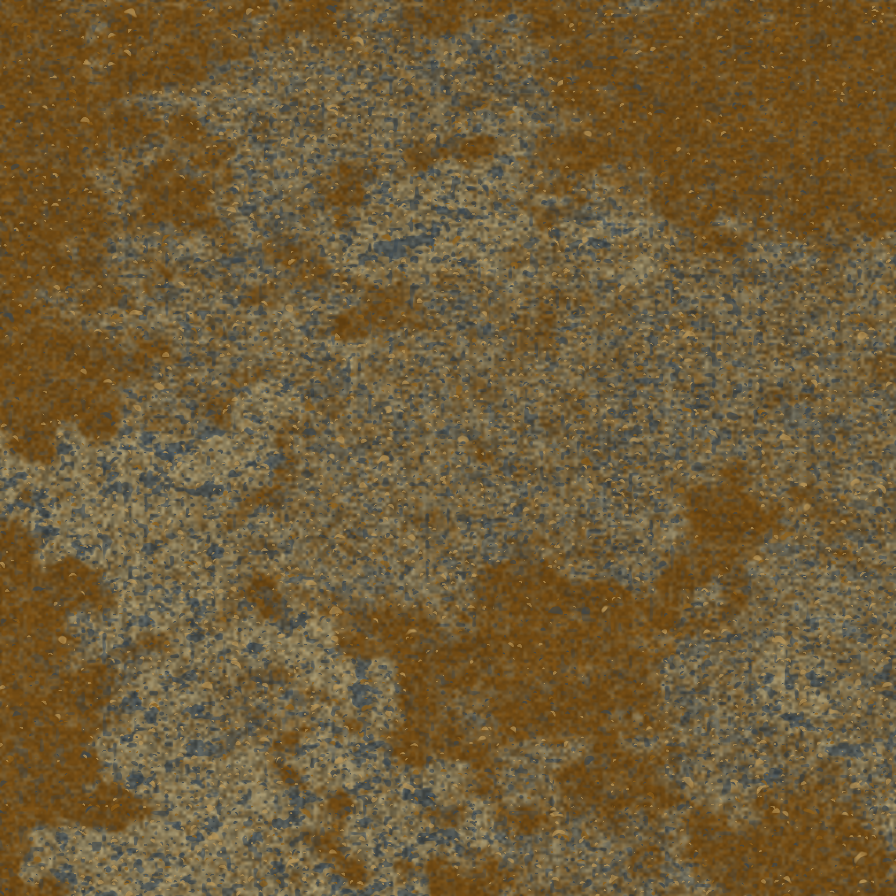
Write a WebGL 2 fragment shader that draws this texture.

```glsl
#version 300 es
precision highp float;
// Weathered rusty plaster: ochre-brown ground under a worn grey-khaki film.
// Layered value noise places the film and pale patches, fine grain breaks
// them up, and hashed cells scatter small tan and slate-blue flecks.

#define PATCH_SCALE 5.0
#define GRAIN_SCALE 215.0
#define FILM_AMOUNT 0.64
#define GRAIN_BREAKUP 1.0
#define GRAIN_CONTRAST 0.42
#define FLECK_DENSITY 0.42
#define RUST vec3(0.435, 0.285, 0.075)
#define STONE vec3(0.475, 0.435, 0.325)
#define PALE vec3(0.56, 0.51, 0.37)
#define SLATE vec3(0.23, 0.275, 0.305)
#define TAN vec3(0.73, 0.59, 0.34)
#define OCHRE vec3(0.57, 0.38, 0.09)

uniform vec2 u_resolution;
out vec4 fragColor;

float hash(vec2 p) {
  return fract(sin(dot(p, vec2(127.1, 311.7))) * 43758.55);
}

float noise(vec2 p) {
  vec2 cell = floor(p), f = fract(p);
  f = f * f * (3.0 - 2.0 * f);
  float low = mix(hash(cell), hash(cell + vec2(1, 0)), f.x);
  float high = mix(hash(cell + vec2(0, 1)), hash(cell + vec2(1, 1)), f.x);
  return mix(low, high, f.y);
}

float fbm(vec2 p) {
  float sum = 0.0, weight = 0.533;
  for (int i = 0; i < 4; i++) {
    sum += weight * noise(p);
    p = p * 2.03 + vec2(17.3, 9.1);
    weight *= 0.5;
  }
  return sum;
}

// One ragged, mostly horizontal fleck per cell: x = cover, y = colour choice
vec2 fleck(vec2 p, float seed, float density, float ragged) {
  vec2 cell = floor(p);
  vec2 id = cell + seed;
  vec2 centre = 0.3 + 0.4 * vec2(hash(id + 3.1), hash(id + 7.7));
  vec2 d = fract(p) - centre;
  float angle = (hash(id + 11.3) - 0.5) * 1.6;
  float c = cos(angle), s = sin(angle);
  d = mat2(c, -s, s, c) * d;
  d.y += 1.5 * d.x * d.x;
  vec2 radius = vec2(0.16 + 0.12 * hash(id + 19.7), 0.07 + 0.09 * hash(id + 23.9));
  float edge = length(d / radius) + ragged;
  float present = step(hash(id + 31.3), density);
  return vec2(present * (1.0 - smoothstep(0.6, 1.15, edge)), hash(id + 41.9));
}

void main() {
  vec2 p = gl_FragCoord.xy / u_resolution.y;

  // Grain at two sizes, and a coarser mottle
  float fine = noise(p * GRAIN_SCALE);
  float coarse = noise(p * GRAIN_SCALE * vec2(0.45, 0.6) + 37.0);
  float grain = 0.65 * fine + 0.35 * coarse - 0.5;
  float mottle = fbm(p * vec2(28.0, 36.0) + 5.0) - 0.5;

  // Worn film and pale exposed patches
  vec2 warped = p + 0.03 * vec2(noise(p * 14.0), noise(p * 14.0 + 50.0));
  float wear = fbm(warped * PATCH_SCALE + 3.7) + 0.4 * mottle;
  float film = smoothstep(0.39, 0.6, wear);
  float pale = smoothstep(0.63, 0.7, fbm(warped * PATCH_SCALE * 0.85 + 71.0) + 0.2 * mottle);
  film = max(film, pale);

  // Grain decides where the film still covers the rust
  float cover = clamp(0.1 + FILM_AMOUNT * film + GRAIN_BREAKUP * grain + 0.4 * mottle * film, 0.0, 1.0);
  vec3 color = mix(RUST, STONE, cover);
  color = mix(color, PALE, pale * (0.5 + 0.7 * grain));

  // Dark slate pits, spreading into blotches inside the pale patches
  float pits = smoothstep(0.66, 0.86, noise(p * GRAIN_SCALE * 0.8 + 91.0));
  color = mix(color, SLATE, pits * (0.35 + 0.3 * film));
  float blotch = fbm(p * vec2(42.0, 62.0) + 23.0) + 0.3 * grain;
  color = mix(color, SLATE, 0.75 * smoothstep(0.59, 0.71, blotch) * (0.12 + 0.38 * film + 0.5 * pale));

  // Light and dark variation
  float speck = noise(p * GRAIN_SCALE * 1.15 + 133.0) - 0.5;
  color *= 1.0 + GRAIN_CONTRAST * speck * (0.6 + 0.6 * film) + 0.15 * mottle;

  // Scattered flecks, from large and rare to small and common
  for (int i = 0; i < 3; i++) {
    float layer = float(i);
    float scale = 36.0 * pow(1.8, layer);
    float density = FLECK_DENSITY * (0.3 + 0.7 * film) * (0.6 + 0.3 * layer);
    vec2 mark = fleck(p * scale + layer * 5.37, layer * 57.0, density, 1.2 * grain);
    vec3 tint = mark.y < 0.4 ? SLATE : (mark.y < 0.55 ? OCHRE : TAN);
    color = mix(color, tint, mark.x * (0.55 + 0.35 * fine));
  }

  fragColor = vec4(clamp(color, 0.0, 1.0), 1.0);
}
```
